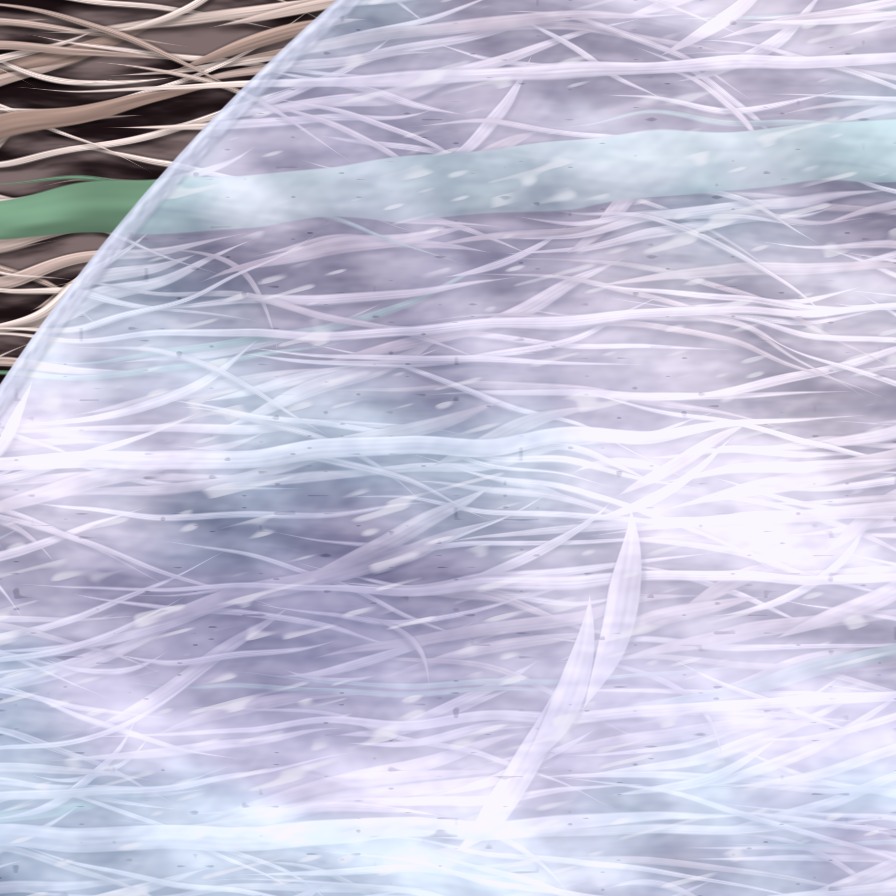
A WebGL 1 fragment shader for this texture:

```glsl
precision highp float;
// Dry grass under a hazy plastic sheet whose slanted hem leaves one corner bare.
// Tapered blades are scattered in layered jittered cells, then veiled by a pale
// lavender film with broad folds, stretched streaks, tinted patches and glints.
uniform vec2 u_resolution;

const vec3 SOIL_DARK = vec3(0.11, 0.07, 0.08);
const vec3 SOIL_LIGHT = vec3(0.50, 0.43, 0.43);
const vec3 STRAW_PALE = vec3(1.00, 0.92, 0.90);
const vec3 STRAW_BROWN = vec3(0.66, 0.55, 0.51);
const vec3 LEAF_GREEN = vec3(0.46, 0.60, 0.50);
const vec3 FILM_LAVENDER = vec3(0.92, 0.91, 1.04);
const vec3 FILM_BLUE = vec3(0.85, 0.92, 1.03);
const vec3 HEM_COLOR = vec3(0.80, 0.81, 0.90);
const vec3 GLINT_COLOR = vec3(0.98, 0.97, 1.00);

float hash(vec2 p) {
  return fract(sin(dot(p, vec2(127.1, 311.7))) * 43758.545);
}

float noise(vec2 p) {
  vec2 i = floor(p), f = fract(p);
  f = f * f * (3.0 - 2.0 * f);
  return mix(mix(hash(i), hash(i + vec2(1, 0)), f.x),
             mix(hash(i + vec2(0, 1)), hash(i + vec2(1, 1)), f.x), f.y);
}

float fbm(vec2 p) {
  float sum = 0.0, gain = 0.53;
  for (int i = 0; i < 4; i++) {
    sum += gain * noise(p);
    p = p * 2.03 + 17.3;
    gain *= 0.5;
  }
  return sum;
}

vec2 rotate(vec2 p, float a) {
  return vec2(cos(a) * p.x + sin(a) * p.y, cos(a) * p.y - sin(a) * p.x);
}

// Paints one tapered blade, with a shadow and lit upper side, over the ground.
vec3 paintBlade(vec3 ground, vec2 q, float reach, float width, float bend,
                vec3 tint, float soft) {
  float t = q.x / reach;
  float y = q.y - bend * (t * t - 0.4);
  float w = width * (1.0 - t * t);
  float tipFade = 1.0 - smoothstep(0.4, 1.0, abs(t));
  float shadow = 1.0 - smoothstep(0.0, 0.006, abs(y + 0.002) - w);
  float cover = 1.0 - smoothstep(-soft, soft, abs(y) - w);
  float fibre = noise(vec2(q.x * 14.0, y / width * 4.0 + reach * 90.0));
  float shade = 0.80 + 0.17 * clamp(y / width, -1.0, 1.0) + 0.26 * fibre;
  ground *= 1.0 - 0.35 * shadow * tipFade;
  return mix(ground, tint * shade, cover);
}

vec3 scatterBlades(vec3 ground, vec2 p, float layer, float soft) {
  vec2 cellSize = vec2(0.30, 0.10);
  vec2 g = p / cellSize + vec2(layer * 3.37, layer * 5.71);
  for (int j = -1; j <= 1; j++) {
    for (int i = -1; i <= 1; i++) {
      vec2 cell = floor(g) + vec2(float(i), float(j));
      vec2 id = cell + layer * 19.0;
      float h = hash(id + 0.7), k = hash(id + 4.3), m = hash(id + 8.9);
      float reach = mix(0.05, 0.27, m);
      float angle = mix(-0.25, 0.27, h) * min(0.25 / reach, 3.5);
      vec2 q = (g - cell - vec2(hash(id), hash(id + 2.1))) * cellSize;
      vec3 tint = mix(STRAW_PALE, STRAW_BROWN, k * k);
      tint = mix(tint, LEAF_GREEN, step(0.93, m));
      float width = mix(0.002, 0.013, k * h * h + 0.1);
      ground = paintBlade(ground, rotate(q, angle), reach, width,
                          (h - k) * 0.035, tint, soft);
    }
  }
  return ground;
}

vec3 grassBed(vec2 p, float soft) {
  vec3 bed = mix(SOIL_DARK, SOIL_LIGHT, smoothstep(0.3, 0.75, fbm(p * vec2(9.0, 40.0))));
  for (int i = 0; i < 7; i++) bed = scatterBlades(bed, p, float(i), soft);
  // Long pale stalks, broad green leaf, then a broken upright stem
  for (int i = 0; i < 7; i++) {
    float n = float(i);
    vec2 center = vec2(0.15 + 0.8 * hash(vec2(n, 3.0)), 0.07 + 0.143 * n);
    bed = paintBlade(bed, rotate(p - center, 0.02 + 0.07 * hash(vec2(n, 9.0))), 0.65,
                     0.005 + 0.010 * hash(vec2(n, 5.0)), 0.012, STRAW_PALE, soft);
  }
  bed = paintBlade(bed, rotate(p - vec2(0.68, 0.81), 0.075), 1.05, 0.036, 0.0,
                   LEAF_GREEN * 1.06, soft);
  for (int i = 0; i < 3; i++) {
    float n = float(i);
    bed = paintBlade(bed, rotate(p - vec2(0.58 + 0.055 * n, 0.14 + 0.09 * n), 1.0 + 0.2 * n),
                     0.11, 0.017, 0.02, STRAW_PALE, soft);
  }
  return bed;
}

vec3 filmOver(vec3 bed, vec2 p) {
  float low = 1.0 - smoothstep(0.10, 0.80, p.y);
  float patches = fbm(p * vec2(2.4, 4.2) + 3.0) - 0.5;
  float folds = fbm(rotate(p, -0.28) * vec2(2.5, 13.0) + 8.0) - 0.5;
  float steepFolds = fbm(rotate(p, -1.0) * vec2(3.0, 14.0) + 31.0) - 0.5;
  float columns = noise(vec2(p.x * 26.0, p.y * 5.0)) - 0.5;
  float streaks = noise(p * vec2(22.0, 150.0) + folds * 6.0) - 0.5;
  float crinkle = noise(rotate(p, 0.5) * vec2(60.0, 130.0)) - 0.5;
  float blue = smoothstep(0.40, 0.64, fbm(p * vec2(2.5, 4.0) + 21.0));
  float veil = mix(0.68, 0.83, low) + 0.25 * folds + 0.15 * steepFolds;
  vec3 col = mix(bed, mix(FILM_LAVENDER, FILM_BLUE, blue), clamp(veil, 0.55, 0.92));
  // Broad light and shade, then fine texture
  float hollow = exp(-dot((p - vec2(0.34, 0.31)) * vec2(5.0, 9.0),
                          (p - vec2(0.34, 0.31)) * vec2(5.0, 9.0)));
  float light = mix(0.035, 0.055, low) + 0.42 * patches + 0.22 * folds
              + 0.16 * steepFolds - 0.09 * hollow;
  light += 0.04 * columns + 0.05 * streaks + 0.04 * crinkle;
  col += light * vec3(1.05, 1.0, 0.85);
  float glint = smoothstep(0.78, 0.95, noise(rotate(p, 0.25) * vec2(26.0, 110.0)));
  float speck = smoothstep(0.90, 0.98, noise(p * vec2(55.0, 150.0) + 40.0));
  col = mix(col, GLINT_COLOR, 0.5 * glint) - 0.12 * speck;
  return min(col, GLINT_COLOR);
}

void main() {
  vec2 p = gl_FragCoord.xy / u_resolution;
  float soft = 0.0006 + 0.7 / u_resolution.y;
  vec2 warp = vec2(noise(p * 9.0), noise(p * vec2(11.0, 16.0) + 50.0)) - 0.5;
  vec3 bed = grassBed(p + warp * vec2(0.03, 0.016), soft);
  // Signed distance to the slightly bowed hem, positive under the film
  vec2 fromTop = p - vec2(0.375, 1.0);
  float along = clamp(-dot(fromTop, vec2(0.655, 0.756)) / 0.59, 0.0, 1.0);
  float hem = dot(fromTop, vec2(0.756, -0.655)) + 0.08 * along * (1.0 - along);
  vec3 film = filmOver(bed, p);
  float grain = noise(vec2(along * 55.0, hem * 260.0)) - 0.5;
  float band = 1.0 - smoothstep(0.016, 0.026, hem);
  film = mix(film, HEM_COLOR + 0.16 * grain, 0.7 * band);
  film += 0.10 * exp(-pow((hem - 0.005) / 0.003, 2.0));
  film -= 0.06 * exp(-pow((hem - 0.022) / 0.003, 2.0));
  vec3 col = mix(bed, film, smoothstep(-soft, soft, hem));
  gl_FragColor = vec4(clamp(col, 0.0, 1.0), 1.0);
}
```
